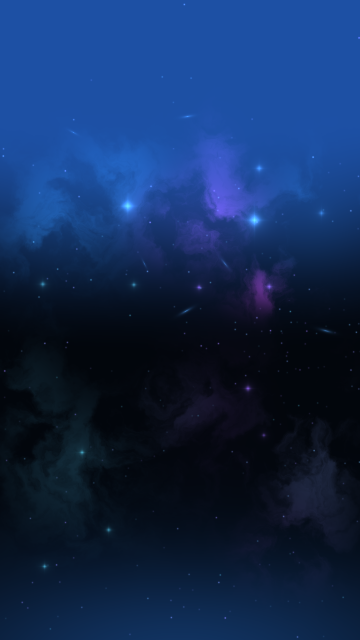
This background is drawn by a WebGL 1 fragment shader. Its source:

```glsl
precision highp float;
uniform vec2 u_resolution;

const vec3 SKY_BLUE = vec3(0.112, 0.312, 0.643);
const vec3 NIGHT = vec3(0.008, 0.022, 0.045);
const vec3 FLOOR_GLOW = vec3(0.060, 0.180, 0.340);
const vec3 VIOLET = vec3(0.30, 0.13, 0.42);
const vec3 MAGENTA = vec3(0.34, 0.10, 0.36);
const vec3 AZURE = vec3(0.06, 0.20, 0.32);
const vec3 TEAL_DUST = vec3(0.06, 0.14, 0.17);
const vec3 GREY_DUST = vec3(0.11, 0.13, 0.20);
const vec3 STAR_BLUE = vec3(0.30, 0.60, 0.90);
const vec3 STAR_TEAL = vec3(0.25, 0.60, 0.68);
const vec3 STAR_VIOLET = vec3(0.52, 0.34, 0.85);
const float FADE_LOW = 0.44;
const float FADE_HIGH = 0.80;
const float CLOUD_SCALE = 11.0;
const float STAR_RADIUS = 0.0013;

float hash(vec2 p) {
  vec3 q = fract(p.xyx * vec3(0.1031, 0.1030, 0.0973));
  q += dot(q, q.yzx + 33.33);
  return fract((q.x + q.y) * q.z);
}

float noise(vec2 p) {
  vec2 cell = floor(p);
  vec2 f = fract(p);
  f = f * f * (3.0 - 2.0 * f);
  return mix(mix(hash(cell), hash(cell + vec2(1.0, 0.0)), f.x),
             mix(hash(cell + vec2(0.0, 1.0)), hash(cell + 1.0), f.x), f.y);
}

float fbm(vec2 p) {
  float sum = 0.0;
  float gain = 0.5;
  for (int i = 0; i < 6; i++) {
    sum += gain * noise(p);
    p = mat2(1.6, 1.2, -1.2, 1.6) * p + 7.3;
    gain *= 0.55;
  }
  return sum;
}

float blob(vec2 uv, vec2 centre, vec2 radius) {
  vec2 d = (uv - centre) / radius;
  return exp(-dot(d, d));
}

// Bright core, soft halo and four thin rays
float flare(vec2 offset, float size) {
  vec2 d = abs(offset) / size;
  float r = length(d);
  float rays = exp(-14.0 * min(d.x, d.y) - 3.5 * max(d.x, d.y));
  return 0.5 * exp(-20.0 * r * r) + 0.35 * exp(-2.6 * r) + 0.35 * rays;
}

// Tilted spindle of light
float galaxy(vec2 offset, float angle, float size) {
  float c = cos(angle);
  float s = sin(angle);
  vec2 d = vec2(c * offset.x + s * offset.y, c * offset.y - s * offset.x) / size;
  return exp(-length(d * vec2(1.6, 7.0)) * 1.8);
}

// Jittered stars, one candidate per grid cell
vec3 starField(vec2 p, float density) {
  vec3 light = vec3(0.0);
  for (int i = 0; i < 3; i++) {
    float layer = float(i);
    vec2 grid = p * (34.0 + 19.0 * layer) + 17.0 * layer;
    vec2 cell = floor(grid);
    vec2 spot = 0.2 + 0.6 * vec2(hash(cell + 3.1), hash(cell + 8.7));
    float dist = length(fract(grid) - spot) / (34.0 + 19.0 * layer);
    float lit = step(1.0 - density, hash(cell + 21.0));
    float power = 0.12 + 0.5 * pow(hash(cell + 40.0), 3.0);
    vec3 tint = mix(STAR_TEAL, STAR_VIOLET + 0.1, hash(cell + 55.0));
    light += tint * lit * power * exp(-dist * dist / (STAR_RADIUS * STAR_RADIUS));
  }
  return light;
}

void main() {
  vec2 uv = gl_FragCoord.xy / u_resolution;
  vec2 scale = vec2(u_resolution.x / u_resolution.y, 1.0);
  vec2 p = uv * scale;

  // Sky fading to night, with a glow from below
  float side = 2.0 * uv.x - 1.0;
  float day = smoothstep(FADE_LOW, FADE_HIGH, uv.y - 0.015 * side * side);
  vec3 color = mix(NIGHT, SKY_BLUE, day);
  color += FLOOR_GLOW * blob(uv, vec2(0.5, -0.03), vec2(0.75, 0.16));

  // Torn clouds
  vec2 q = p * CLOUD_SCALE;
  vec2 warp = vec2(fbm(q + 4.0), fbm(q + 19.0)) - 0.5;
  float cloud = fbm(q * 1.3 + 1.8 * warp);
  float wisps = smoothstep(0.40, 0.80, cloud);
  float violet = blob(uv, vec2(0.57, 0.655), vec2(0.15, 0.058))
    + 0.35 * blob(uv, vec2(0.61, 0.75), vec2(0.07, 0.06))
    + 0.16 * blob(uv, vec2(0.60, 0.34), vec2(0.16, 0.11));
  float magenta = blob(uv, vec2(0.75, 0.55), vec2(0.10, 0.035))
    + 0.22 * blob(uv, vec2(0.79, 0.15), vec2(0.12, 0.06));
  float azure = blob(uv, vec2(0.16, 0.64), vec2(0.15, 0.09))
    + 0.7 * blob(uv, vec2(0.34, 0.72), vec2(0.12, 0.06))
    + blob(uv, vec2(0.88, 0.65), vec2(0.13, 0.08));
  float teal = blob(uv, vec2(0.21, 0.27), vec2(0.19, 0.10))
    + 0.5 * blob(uv, vec2(0.08, 0.40), vec2(0.10, 0.07));
  float grey = blob(uv, vec2(0.87, 0.27), vec2(0.13, 0.11))
    + 0.5 * blob(uv, vec2(0.49, 0.37), vec2(0.11, 0.05));
  color += wisps * (VIOLET * violet + MAGENTA * magenta + 0.7 * AZURE * azure
    + TEAL_DUST * teal + GREY_DUST * grey);
  color += 0.15 * (VIOLET * violet + AZURE * azure);

  // Scattered stars, densest at the right
  float density = 0.05 * (1.0 - 0.8 * smoothstep(0.60, 0.85, uv.y))
    + 0.22 * blob(uv, vec2(0.85, 0.46), vec2(0.20, 0.07));
  color += starField(p, density);

  // Main flares
  color += STAR_BLUE * (0.85 * flare((uv - vec2(0.355, 0.678)) * scale, 0.030)
    + flare((uv - vec2(0.707, 0.656)) * scale, 0.034)
    + 0.5 * flare((uv - vec2(0.720, 0.737)) * scale, 0.018)
    + 0.4 * flare((uv - vec2(0.893, 0.667)) * scale, 0.016));
  color += STAR_TEAL * 0.75 * (flare((uv - vec2(0.119, 0.556)) * scale, 0.014)
    + flare((uv - vec2(0.372, 0.555)) * scale, 0.012)
    + flare((uv - vec2(0.228, 0.293)) * scale, 0.013)
    + flare((uv - vec2(0.302, 0.172)) * scale, 0.013)
    + flare((uv - vec2(0.124, 0.115)) * scale, 0.012));
  color += STAR_VIOLET * 0.8 * (flare((uv - vec2(0.553, 0.551)) * scale, 0.012)
    + flare((uv - vec2(0.748, 0.552)) * scale, 0.015)
    + flare((uv - vec2(0.689, 0.393)) * scale, 0.015)
    + 0.7 * flare((uv - vec2(0.733, 0.320)) * scale, 0.010));

  // Distant galaxies
  color += STAR_BLUE * 0.75 * (galaxy((uv - vec2(0.517, 0.514)) * scale, 0.5, 0.016)
    + galaxy((uv - vec2(0.906, 0.483)) * scale, -0.25, 0.016)
    + 0.6 * galaxy((uv - vec2(0.521, 0.818)) * scale, 0.15, 0.014)
    + 0.7 * galaxy((uv - vec2(0.625, 0.588)) * scale, -0.9, 0.014)
    + 0.6 * galaxy((uv - vec2(0.401, 0.588)) * scale, -1.1, 0.010)
    + 0.4 * galaxy((uv - vec2(0.204, 0.793)) * scale, -0.5, 0.012));

  gl_FragColor = vec4(color, 1.0);
}
```
